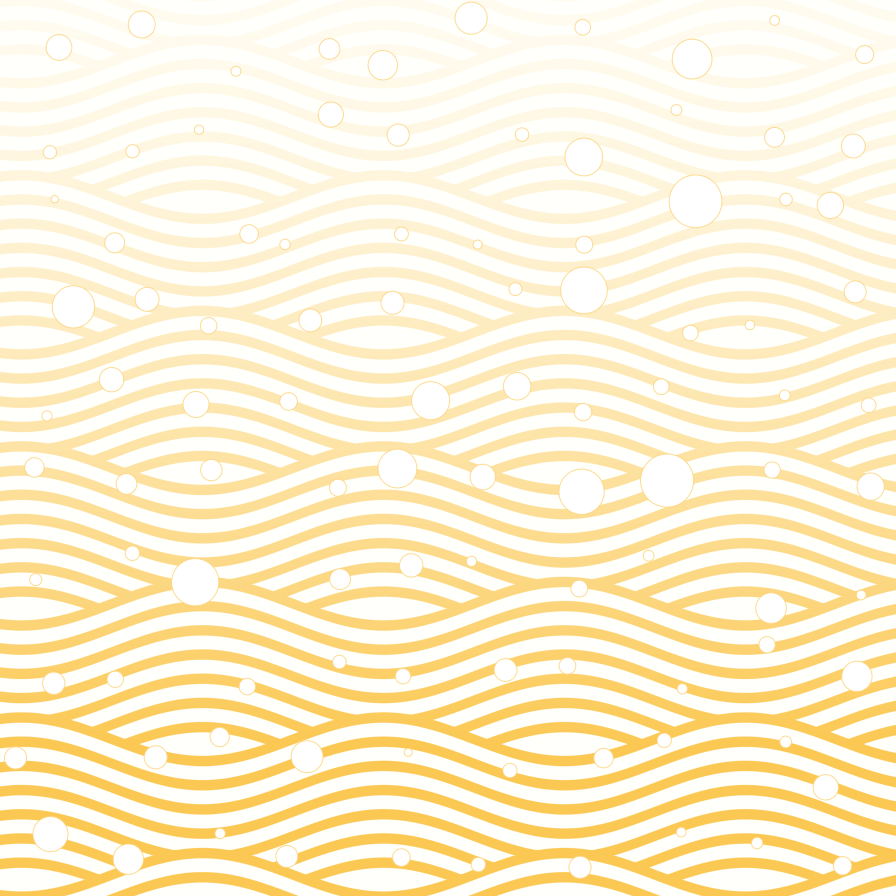
Give the GLSL for this pattern, as a Shadertoy shader.

```glsl
// Golden layered waves fading upward into cream, scattered with thinly outlined white bubbles.

const float TAU = 6.2831853;

// Sine-free hash: cell -> three values in 0..1
vec3 hash3(vec2 cell) {
    vec3 q = fract(cell.xyx * vec3(0.1031, 0.1030, 0.0973));
    q += dot(q, q.yxz + 33.33);
    return fract((q.xxy + q.yzz) * q.zyx);
}

// Stripe coverage of overlapping wave rows; depth grows downward
float waveInk(vec2 p, float aa) {
    const float spacing = 0.027;
    const float halfWidth = 0.0058;
    float depth = 1.0 - p.y;
    float ink = 0.0;
    for (int row = 0; row < 9; row++) {
        float k = float(row);
        float phase = TAU * ((p.x - 0.428) / 0.404 + 0.5 * k);
        float d = depth + 0.107 - 0.1513 * k - 0.0243 * (1.0 - cos(phase));
        // Each lower row hides the rows behind it
        float cover = smoothstep(-halfWidth - aa, -halfWidth + aa, d);
        // Seven stripes per row leave an open lens above the next trough
        float index = clamp(floor(d / spacing + 0.5), 0.0, 6.0);
        float offset = abs(max(d, 0.0) - spacing * index);
        float stripe = 1.0 - smoothstep(halfWidth - aa, halfWidth + aa, offset);
        ink = mix(ink, stripe, cover);
    }
    return ink;
}

// Signed distance to the nearest bubble on a jittered grid
float bubbleDistance(vec2 p) {
    const float cellSize = 0.1;
    vec2 home = floor(p / cellSize);
    float nearest = 1.0;
    for (int y = -1; y <= 1; y++) {
        for (int x = -1; x <= 1; x++) {
            vec2 cell = home + vec2(x, y);
            vec3 h = hash3(cell + 17.0);
            vec2 center = (cell + 0.17 + 0.66 * h.xy) * cellSize;
            float radius = 0.004 + 0.012 * h.z + 0.016 * pow(h.z, 14.0);
            nearest = min(nearest, length(p - center) - radius);
        }
    }
    return nearest;
}

void mainImage(out vec4 fragColor, in vec2 fragCoord) {
    vec2 p = fragCoord / iResolution.y;
    float aa = 0.75 / iResolution.y;

    // Waves: gold grows stronger toward the bottom
    vec3 cream = vec3(1.0, 1.0, 0.985);
    vec3 gold = vec3(0.985, 0.785, 0.325);
    float rise = clamp((1.0 - p.y) / 0.83, 0.0, 1.0);
    float strength = mix(0.07, 1.0, pow(rise, 1.45));
    vec3 color = mix(cream, gold, waveInk(p, aa) * strength);

    // Bubbles: white fill and a fine golden rim
    float d = bubbleDistance(p);
    color = mix(color, vec3(1.0), 1.0 - smoothstep(-aa, aa, d));
    float rim = 1.0 - smoothstep(0.0005 - aa, 0.0005 + aa, abs(d));
    color = mix(color, vec3(0.99, 0.82, 0.46), 0.85 * rim);

    fragColor = vec4(color, 1.0);
}
```
